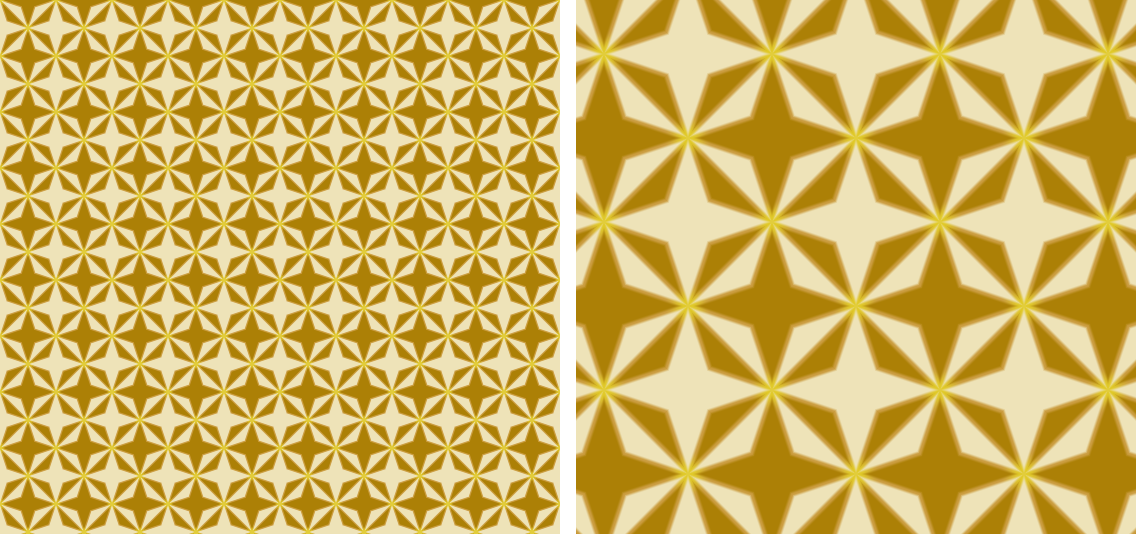
Left, the full canvas; right, a detail of the centre.
Write a Shadertoy shader that draws this pattern.

```glsl
// Counterchanged four-pointed stars in ochre and cream, with kites between them.

const float REPEATS_ACROSS = 10.0;
const float NOTCH = 0.25;         // inner corner of a star, in half repeats
const float EDGE_WIDTH = 0.045;   // softness of each side of an edge

const vec3 OCHRE = vec3(0.675, 0.503, 0.025);
const vec3 CREAM = vec3(0.932, 0.890, 0.722);
const vec3 RIM   = vec3(0.795, 0.615, 0.250);
const vec3 GLINT = vec3(0.880, 0.790, 0.160);

// Distance inside the half kite left between a star and the cell diagonal.
// The star is centred on the origin with its tips one unit away.
float kiteDistance(vec2 p, float notch) {
    p = vec2(max(p.x, p.y), min(p.x, p.y));
    float starEdge = dot(p - vec2(1.0, 0.0), normalize(vec2(notch, 1.0 - notch)));
    float diagonal = (1.0 - p.x - p.y) * inversesqrt(2.0);
    return min(starEdge, diagonal);
}

// Signed distance to the colour boundary: positive on cream.
// The cell has tips meeting at (0,0) and (1,1), and star centres at the others.
float starField(vec2 cell, float notch) {
    if (cell.x > cell.y) return kiteDistance(vec2(1.0 - cell.x, cell.y), notch);
    return -kiteDistance(vec2(cell.x, 1.0 - cell.y), notch);
}

// Ochre to rim to cream across a boundary.
vec3 edgeRamp(float d, vec3 rim, float width) {
    float centre = -0.01;
    vec3 colour = mix(OCHRE, rim, smoothstep(centre - width, centre, d));
    return mix(colour, CREAM, smoothstep(centre, centre + width, d));
}

void mainImage(out vec4 fragColor, in vec2 fragCoord) {
    // Half repeats, measured from the top left corner
    float scale = 2.0 * REPEATS_ACROSS / iResolution.x;
    vec2 p = (fragCoord - vec2(0.0, iResolution.y)) * scale;

    // Mirror every repeat into one unit cell
    vec2 cell = abs(mod(p + 1.0, 2.0) - 1.0);
    float d = starField(cell, NOTCH);

    // Rims turn yellow where the tips meet
    float tipDistance = min(length(cell), length(1.0 - cell));
    float glint = 1.0 - smoothstep(0.04, 0.30, tipDistance);
    vec3 rim = mix(RIM, GLINT, glint);

    fragColor = vec4(edgeRamp(d, rim, max(EDGE_WIDTH, scale)), 1.0);
}
```
